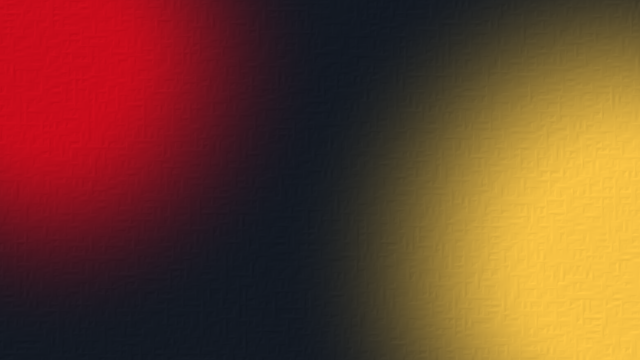
A Shadertoy shader for this background:

```glsl
const vec3 NAVY = vec3(0.075, 0.098, 0.135);
const vec3 CRIMSON = vec3(0.785, 0.045, 0.105);
const vec3 GOLD = vec3(0.965, 0.760, 0.265);

float hash(vec2 cell) {
    vec3 q = fract(vec3(cell.xyx) * 0.1031);
    q += dot(q, q.yzx + 33.33);
    return fract((q.x + q.y) * q.z);
}

float valueNoise(vec2 p) {
    vec2 cell = floor(p);
    vec2 f = fract(p);
    f = f * f * (3.0 - 2.0 * f);
    float low = mix(hash(cell), hash(cell + vec2(1.0, 0.0)), f.x);
    float high = mix(hash(cell + vec2(0.0, 1.0)), hash(cell + 1.0), f.x);
    return mix(low, high, f.y);
}

// Soft disc with a flat core and a long tail
float glow(vec2 p, vec2 center, float core, float reach, float falloff) {
    float fade = 1.0 - smoothstep(core, reach, length(p - center));
    return pow(fade, falloff);
}

// Crossed irregular threads: the upper one wins
float weaveHeight(vec2 p, float threads) {
    vec2 q = p * threads;
    float weft = valueNoise(q * vec2(0.35, 1.0));
    float warp = valueNoise(q.yx * vec2(0.35, 1.0) + 57.0);
    return max(weft, warp);
}

// Height difference along the light direction
float emboss(vec2 p, float threads, vec2 lightStep) {
    return weaveHeight(p - lightStep, threads) - weaveHeight(p + lightStep, threads);
}

void mainImage(out vec4 fragColor, in vec2 fragCoord) {
    vec2 p = fragCoord / iResolution.xy * vec2(16.0 / 9.0, 1.0);

    // Coloured lights over the dark ground
    float red = glow(p, vec2(0.116, 0.838), 0.20, 0.86, 1.6);
    float yellow = glow(p, vec2(1.770, 0.264), 0.27, 1.04, 1.5);
    vec3 color = mix(NAVY, CRIMSON, red);
    color = mix(color, GOLD, yellow);

    // Canvas grain
    float relief = emboss(p, 110.0, vec2(-0.0016, 0.0016));
    color += relief * (0.07 * color + 0.022);

    fragColor = vec4(clamp(color, 0.0, 1.0), 1.0);
}
```
